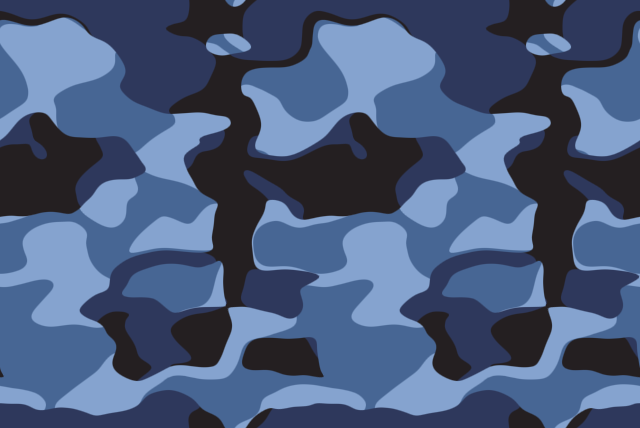
Write a Shadertoy shader that draws this pattern.

```glsl
#define REPEATS    vec2(2.0, 1.0)     // tiles across and down
#define BLOB_CELLS ivec2(3, 6)        // blob lattice per tile
#define WARP_CELLS ivec2(5, 8)        // bending lattice per tile
#define WARP       vec2(0.17, 0.085)  // bending strength in tiles
#define LOBES      0.32               // weight of the smaller lobes
#define BLACK      vec3(0.14, 0.12, 0.13)
#define NAVY       vec3(0.18, 0.22, 0.36)
#define STEEL      vec3(0.28, 0.40, 0.58)
#define SKY        vec3(0.52, 0.64, 0.81)

// Integer hash giving a unit gradient for a lattice point
vec2 latticeGradient(ivec2 cell, int seed) {
    uvec3 v = uvec3(uvec2(cell), uint(seed)) * 1664525u + 1013904223u;
    v.x += v.y * v.z;
    v.y += v.z * v.x;
    v.z += v.x * v.y;
    v ^= v >> 16u;
    v.x += v.y * v.z;
    v.y += v.z * v.x;
    return normalize(vec2(v.xy & 0xffffu) / 65535.0 * 2.0 - 1.0);
}

// Gradient noise that wraps once per tile; each seed shifts its lattice
float wrappedNoise(vec2 tilePos, ivec2 cells, int seed) {
    vec2 p = tilePos * vec2(cells) + vec2(0.37, 0.61) * float(seed);
    ivec2 base = ivec2(floor(p));
    vec2 f = fract(p);
    vec2 blend = f * f * f * (f * (f * 6.0 - 15.0) + 10.0);
    float total = 0.0;
    for (int y = 0; y < 2; y++) {
        for (int x = 0; x < 2; x++) {
            ivec2 corner = ivec2(x, y);
            ivec2 cell = (base + corner + 8 * cells) % cells;
            vec2 weight = mix(1.0 - blend, blend, vec2(corner));
            total += weight.x * weight.y
                   * dot(latticeGradient(cell, seed), f - vec2(corner));
        }
    }
    return total;
}

// Broad blobs with smaller lobes along their outline
float blobField(vec2 tilePos, int seed) {
    return wrappedNoise(tilePos, BLOB_CELLS, seed)
         + LOBES * wrappedNoise(tilePos, BLOB_CELLS * 2, seed + 1);
}

// Antialiased coverage of the positive side of a field
float coverage(float field) {
    float width = max(0.7 * fwidth(field), 1e-5);
    return smoothstep(-width, width, field);
}

void mainImage(out vec4 fragColor, in vec2 fragCoord) {
    vec2 tilePos = fragCoord / iResolution.xy * REPEATS;

    // Bend the plane so that blobs grow tongues and hooks
    vec2 bend = vec2(wrappedNoise(tilePos, WARP_CELLS, 1),
                     wrappedNoise(tilePos, WARP_CELLS, 2));
    vec2 bentPos = tilePos + WARP * bend;

    // Split into dark and light, then split each into two shades
    float lightMask = coverage(blobField(bentPos, 3));
    float navyMask = coverage(blobField(bentPos, 6));
    float skyMask = coverage(blobField(bentPos, 9));
    vec3 darkShade = mix(BLACK, NAVY, navyMask);
    vec3 lightShade = mix(STEEL, SKY, skyMask);

    fragColor = vec4(mix(darkShade, lightShade, lightMask), 1.0);
}
```
